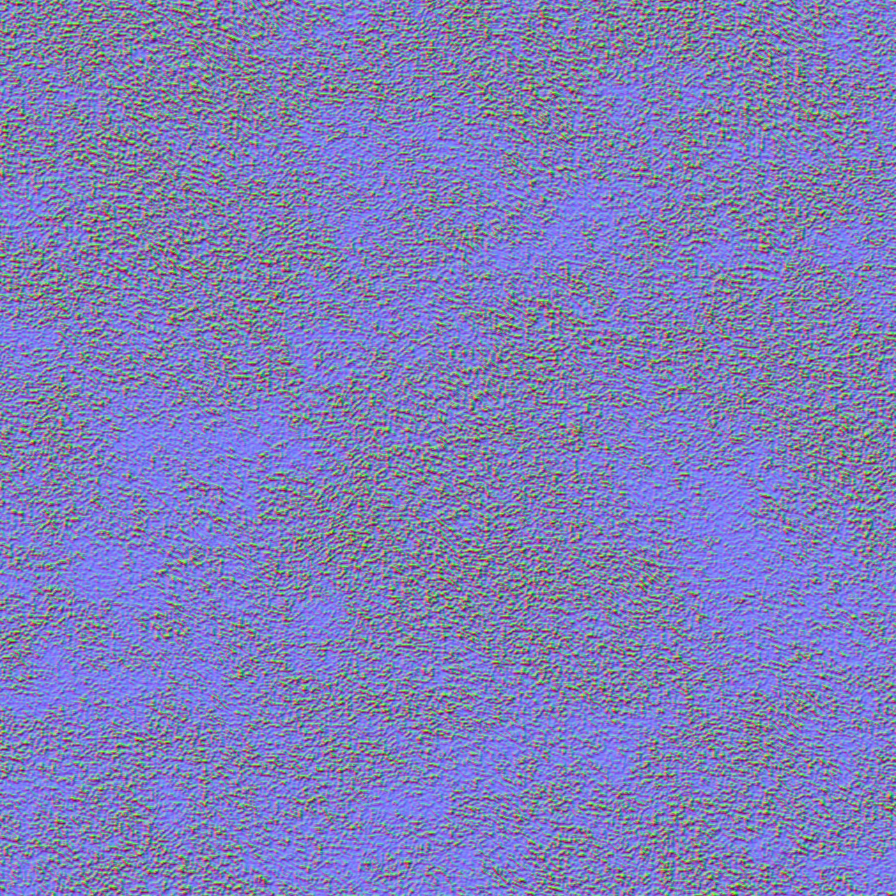
A Shadertoy shader for this texture map:

```glsl
// Normal map of a finely wrinkled, leathery surface with worn, flatter patches.
// Slopes come from analytic derivatives of layered gradient noise, steepened in
// the valleys; each slope becomes a unit normal, and four of them are averaged.

// Unit gradient at a lattice point, from an integer hash.
vec2 latticeGradient(vec2 cell) {
    uvec2 k = uvec2(ivec2(cell)) * uvec2(1597334673u, 3812015801u);
    uint h = (k.x ^ k.y) * 1597334673u;
    h = (h ^ (h >> 15)) * 2246822519u;
    h ^= h >> 13;
    float angle = float(h & 65535u) * 6.2832 / 65536.0;
    return vec2(cos(angle), sin(angle));
}

// Gradient noise: value in x, derivatives in yz.
vec3 gradientNoise(vec2 p) {
    vec2 i = floor(p), f = p - i;
    vec2 u = f * f * f * (f * (f * 6.0 - 15.0) + 10.0);
    vec2 du = 30.0 * f * f * (f * (f - 2.0) + 1.0);
    vec2 ga = latticeGradient(i);
    vec2 gb = latticeGradient(i + vec2(1, 0));
    vec2 gc = latticeGradient(i + vec2(0, 1));
    vec2 gd = latticeGradient(i + vec2(1, 1));
    float a = dot(ga, f);
    float b = dot(gb, f - vec2(1, 0));
    float c = dot(gc, f - vec2(0, 1));
    float d = dot(gd, f - vec2(1, 1));
    float twist = a - b - c + d;
    float value = a + u.x * (b - a) + u.y * (c - a) + u.x * u.y * twist;
    vec2 slope = ga + u.x * (gb - ga) + u.y * (gc - ga) + u.x * u.y * (ga - gb - gc + gd)
               + du * (u.yx * twist + vec2(b, c) - a);
    return vec3(value, slope);
}

// Surface slope from fine grain, longer wrinkles and thin creases.
vec2 surfaceSlope(vec2 q, float relief, float creasing) {
    vec3 grain = gradientNoise(q * vec2(225, 310)) * vec3(1.0, 0.6, 1.0);
    vec3 grit = gradientNoise(q * vec2(390, 470) + 37.0) * vec3(0.33, 0.38, 0.5);
    vec3 wrinkle = gradientNoise(q * vec2(80, 165) + 71.0) * vec3(0.7, 0.18, 0.37);
    vec3 relieved = grain + grit + wrinkle;
    // Flat tops and steep, narrow valleys.
    vec2 slope = relief * relieved.yz * exp(-1.7 * relieved.x);
    vec3 fold = gradientNoise(q * vec2(14, 52) + 19.0);
    slope += creasing * fold.x * exp(-fold.x * fold.x / 0.006) * fold.yz * vec2(0.27, 1.0);
    slope.x += 0.12 * slope.y; // the wrinkles run gently down to the right
    return slope;
}

void mainImage(out vec4 fragColor, in vec2 fragCoord) {
    vec2 p = fragCoord / iResolution.y;

    // Slow bending of the grain direction.
    float bend = 0.03 * gradientNoise(p * vec2(5.0, 2.5) + 3.0).x
               + 0.005 * gradientNoise(p * vec2(21, 14) + 8.0).x;

    // Worn patches: low relief where the patch noise is low.
    float patches = 0.55 * gradientNoise(p * vec2(3.2, 4.5) + 11.0).x
                  + 0.45 * gradientNoise(p * vec2(9, 15) + 23.0).x
                  + 0.45 * gradientNoise(p * vec2(24, 44) + 47.0).x
                  + 0.4 * gradientNoise(p * vec2(60, 95) + 5.0).x
                  + 0.15 * (p.y - 0.5);
    float relief = mix(0.45, 1.75, smoothstep(-0.55, 0.4, patches));
    float creasing = 32.0 * smoothstep(0.0, 0.35, gradientNoise(p * vec2(7, 9) + 61.0).x)
                   * smoothstep(-0.4, 0.1, patches);

    // Average the unit normals over a small window.
    vec3 normal = vec3(0);
    for (int k = 0; k < 4; k++) {
        vec2 s = p + (vec2(k & 1, k >> 1) - 0.5) * 0.0014;
        vec2 slope = surfaceSlope(vec2(s.x, s.y + 0.12 * s.x + bend), relief, creasing);
        normal += 0.25 * normalize(vec3(-slope.x, slope.y, 1.0));
    }

    // Sideways parts are centred on grey; blue holds the upward part in full.
    fragColor = vec4(0.5 + 0.5 * normal.xy, normal.z, 1.0);
}
```
